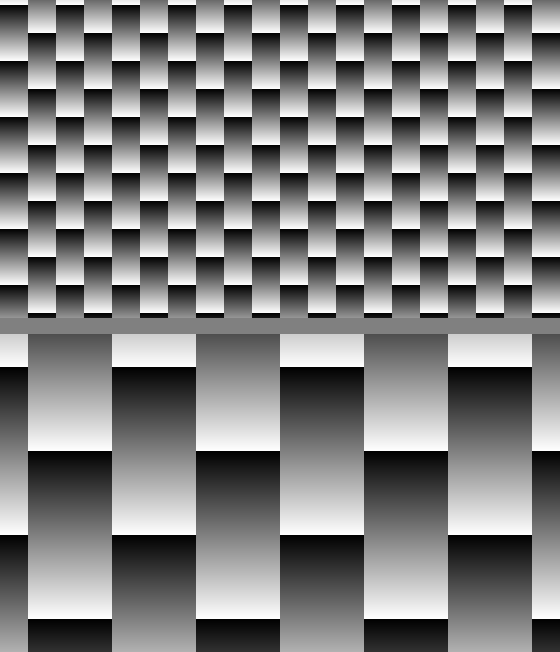
Top: the whole. Bottom: its middle third, enlarged.
This pattern is drawn by a Shadertoy shader. Its source:

```glsl
// Staggered columns of black-to-white ramps, in a half-drop brick layout.

const float TILES_ACROSS = 10.0; // one tile = two columns wide, one ramp tall
const float EVEN_OFFSET = 0.25;  // ramp phase of even columns at mid-height
const float HALF_DROP = 0.5;     // shift of odd columns

// Running integral of fract(x).
float rampIntegral(float x) {
    float f = fract(x);
    return 0.5 * (floor(x) + f * f);
}

// Running integral of a square wave that is 1 in the second half of each period.
float squareIntegral(float x) {
    return 0.5 * floor(x) + max(fract(x) - 0.5, 0.0);
}

// Sawtooth from 0 to 1, averaged over one pixel.
float smoothRamp(float x, float pixel) {
    return (rampIntegral(x + 0.5 * pixel) - rampIntegral(x - 0.5 * pixel)) / pixel;
}

// Share of the pixel covered by odd columns.
float oddColumn(float x, float pixel) {
    return (squareIntegral(x + 0.5 * pixel) - squareIntegral(x - 0.5 * pixel)) / pixel;
}

void mainImage(out vec4 fragColor, in vec2 fragCoord) {
    // Tile units: x from the left edge, y from mid-height
    float pixel = TILES_ACROSS / iResolution.x;
    vec2 tile = vec2(fragCoord.x, fragCoord.y - 0.5 * iResolution.y) * pixel;

    // Each ramp is black at its top and brightens downward
    float phase = -tile.y - EVEN_OFFSET;
    float evenShade = smoothRamp(phase, pixel);
    float oddShade = smoothRamp(phase + HALF_DROP, pixel);

    float shade = mix(evenShade, oddShade, oddColumn(tile.x, pixel));
    fragColor = vec4(vec3(shade), 1.0);
}
```
